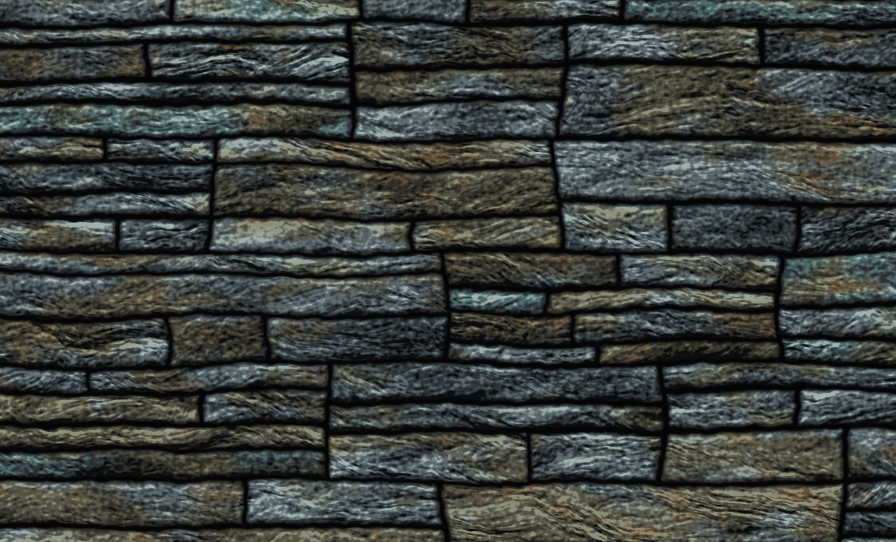
Reproduce this texture procedurally as a WebGL 2 fragment shader.

```glsl
#version 300 es
precision highp float;
// Stacked slate wall: equal courses are cut into panels, then into uneven beds
// and stones. Stretched gradient noise forms the split faces, lit from above,
// and a tonal ramp colours them from black joints to pale blue or ochre crests.

uniform vec2 u_resolution;
out vec4 outColor;

const float COURSE_HEIGHT = 0.2103;
const float FIRST_COURSE_TOP = 0.957;

// Upright panel joints of each course, as fractions of the width.
const vec2 JOINTS[6] = vec2[6](
    vec2(0.195, 0.52), vec2(0.394, 0.63), vec2(0.235, 0.622),
    vec2(0.495, 0.875), vec2(0.365, 0.74), vec2(0.495, 0.94));
// Depth of the main bed joint in each of the three panels of a course.
const vec3 BEDS[6] = vec3[6](
    vec3(0.74, 0.70, 0.76), vec3(0.52, 0.40, 0.38), vec3(0.22, 0.70, 0.58),
    vec3(0.57, 0.52, 0.47), vec3(0.52, 0.58, 0.56), vec3(0.42, 0.60, 0.25));

const vec3 BLACK = vec3(0.045, 0.047, 0.05);
const vec3 CHARCOAL = vec3(0.18, 0.21, 0.225);
const vec3 SLATE = vec3(0.35, 0.405, 0.43);
const vec3 PALE = vec3(0.63, 0.70, 0.68);
const vec3 UMBER = vec3(0.19, 0.185, 0.155);
const vec3 OLIVE = vec3(0.33, 0.325, 0.265);
const vec3 KHAKI = vec3(0.55, 0.56, 0.47);
const vec3 RUST = vec3(0.44, 0.31, 0.19);
const vec3 TEAL = vec3(0.28, 0.42, 0.41);

float hash(vec2 p) {
    vec3 q = fract(p.xyx * vec3(0.1031, 0.1030, 0.0973));
    q += dot(q, q.yzx + 33.33);
    return fract((q.x + q.y) * q.z);
}

vec2 gradient(vec2 cell) {
    float angle = 6.2832 * hash(cell);
    return vec2(cos(angle), sin(angle));
}

float noise(vec2 p) {
    vec2 i = floor(p), f = p - i;
    vec2 u = f * f * f * (f * (f * 6.0 - 15.0) + 10.0);
    vec2 e = vec2(1.0, 0.0);
    float low = mix(dot(gradient(i), f), dot(gradient(i + e), f - e), u.x);
    float high = mix(dot(gradient(i + e.yx), f - e.yx),
                     dot(gradient(i + e.xx), f - e.xx), u.x);
    return mix(low, high, u.y);
}

// Layered noise; crest sharpens the tops into ridges.
float fbm(vec2 p, float crest) {
    float sum = 0.0, amp = 1.0;
    for (int i = 0; i < 4; i++) {
        float n = noise(p);
        sum += amp * mix(n, 0.5 * n - abs(n), crest);
        p = p * 2.03 + 17.7;
        amp *= 0.55;
    }
    return sum;
}

// Keeps the side of the box (low corner, high corner) that holds p.
void cut(inout vec4 box, inout float id, vec2 p, float at, bool upright) {
    vec2 joint = mix(box.xy, box.zw, at);
    bool beyond = upright ? p.x > joint.x : p.y > joint.y;
    int axis = upright ? 0 : 1;
    if (beyond) box[axis] = joint[axis];
    else box[axis + 2] = joint[axis];
    id = id * 2.0 + (beyond ? 1.0 : 0.0);
}

// Finds the stone around p: its box and its number.
vec4 findStone(vec2 p, float aspect, out float id) {
    float course = floor((FIRST_COURSE_TOP - p.y) / COURSE_HEIGHT);
    int row = clamp(int(course) + 1, 0, 5);
    float top = FIRST_COURSE_TOP - course * COURSE_HEIGHT;
    vec2 joint = JOINTS[row] * aspect;
    int panel = p.x < joint.x ? 0 : (p.x < joint.y ? 1 : 2);
    float left = panel == 0 ? -0.06 : joint[panel - 1];
    float right = panel == 2 ? aspect + 0.06 : joint[panel];
    vec4 box = vec4(left, top - COURSE_HEIGHT, right, top);
    id = float(row * 3 + panel) + 1.0;
    cut(box, id, p, 1.0 - BEDS[row][panel], false);
    for (int i = 0; i < 2; i++) {
        vec2 size = box.zw - box.xy;
        float chance = hash(vec2(id, 3.0 + float(i)));
        float at = mix(0.3, 0.7, hash(vec2(id, 11.0 + float(i))));
        if (size.y > 0.1 && chance < 0.5) cut(box, id, p, at, false);
        else if (size.x > 0.42 && chance < 0.6) cut(box, id, p, at, true);
    }
    return box;
}

// Distance inward from the rounded edge of a box.
float depthInside(vec2 p, vec4 box, float radius) {
    vec2 q = abs(p - 0.5 * (box.xy + box.zw)) - 0.5 * (box.zw - box.xy) + radius;
    return radius - length(max(q, 0.0)) - min(max(q.x, q.y), 0.0);
}

// Height of the split face, with tilted strata and a worn bevel.
float faceHeight(vec2 p, vec4 box, float id) {
    vec2 q = p * vec2(9.0, 22.0) + id * 7.3;
    q.y += (hash(vec2(id, 21.0)) - 0.5) * q.x;
    q += 0.9 * noise(q * 0.6);
    float rough = mix(0.6, 1.15, hash(vec2(id, 23.0)));
    return 0.3 * smoothstep(0.0, 0.016, depthInside(p, box, 0.01)) + rough * fbm(q, 0.6);
}

vec3 ramp(float t, vec3 dark, vec3 middle, vec3 light) {
    vec3 c = mix(BLACK, dark, smoothstep(0.08, 0.38, t));
    c = mix(c, middle, smoothstep(0.38, 0.68, t));
    return mix(c, light, smoothstep(0.68, 1.02, t));
}

void main() {
    vec2 uv = gl_FragCoord.xy / u_resolution.y;
    // Bend the joints so that no edge is straight.
    vec2 p = uv + vec2(0.03, 0.02) * vec2(noise(uv * vec2(4.0, 6.0)), noise(uv * vec2(3.5, 5.0) + 9.0));
    p += 0.005 * vec2(noise(uv * 38.0), noise(uv * 32.0 + 5.0));
    float id;
    vec4 box = findStone(p, u_resolution.x / u_resolution.y, id);
    float depth = depthInside(p, box, 0.01) - 0.003 * hash(vec2(id, 31.0));

    // Light from above, broad stains and fine grain set the tone.
    float relief = faceHeight(p, box, id) - faceHeight(p + vec2(-0.001, 0.004), box, id);
    float stain = fbm(uv * vec2(5.0, 9.0) + id * 3.1, 0.0);
    float grain = noise(uv * vec2(85.0, 125.0)) + 0.5 * noise(uv * 150.0 + 3.0);
    float tone = 0.54 + 1.75 * relief + 0.28 * stain + 0.38 * grain;
    tone += 0.28 * (hash(vec2(id, 41.0)) - 0.5);
    tone *= mix(0.45, 1.0, smoothstep(0.002, 0.012, depth));

    // Cool slate, warm weathering, rust patches and a few green stones.
    float patches = fbm(uv * vec2(4.0, 10.0) + id * 5.7, 0.0);
    float warm = smoothstep(-0.25, 0.3, patches + 0.7 * (hash(vec2(id, 43.0)) - 0.5));
    float rust = smoothstep(0.1, 0.5, fbm(uv * vec2(9.0, 16.0) + id, 0.0)) * warm;
    float green = 0.6 * step(0.88, hash(vec2(id, 47.0)));
    vec3 cool = ramp(tone, CHARCOAL, mix(SLATE, TEAL, green), PALE);
    vec3 earth = ramp(tone, UMBER, mix(OLIVE, RUST, 0.5 * rust), mix(KHAKI, RUST * 1.4, 0.3 * rust));
    vec3 color = mix(cool, earth, warm);

    outColor = vec4(mix(BLACK * 0.4, color, smoothstep(0.0, 0.005, depth)), 1.0);
}
```
